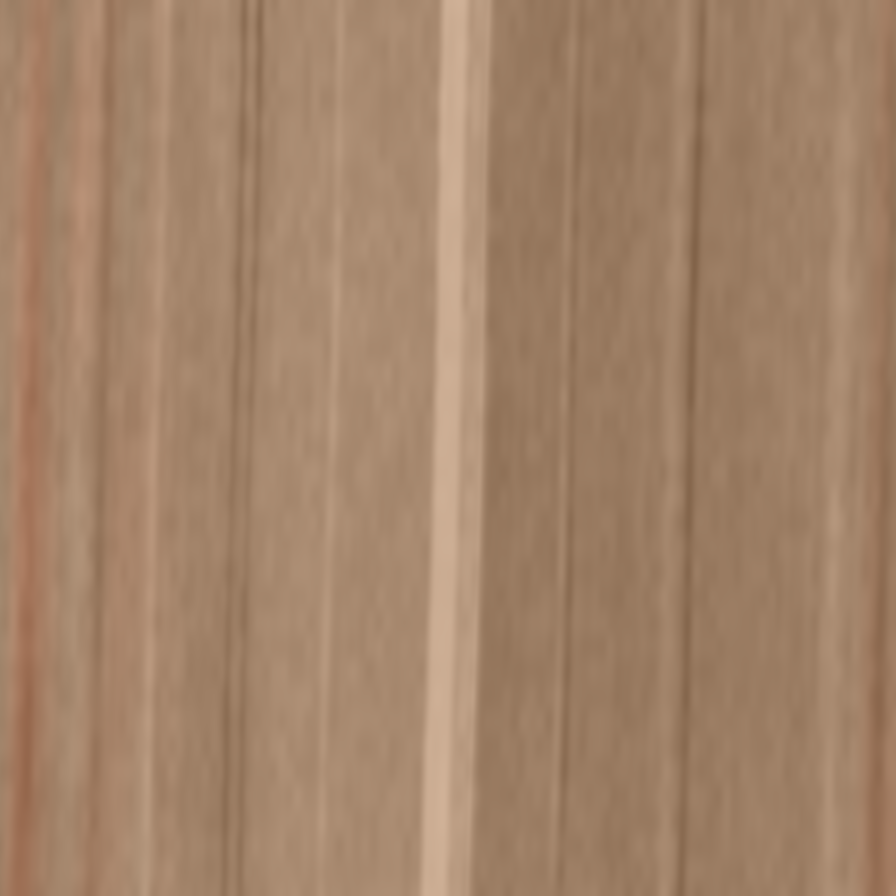
A three.js fragment shader for this texture:

```glsl
#define WOOD_MID vec3(0.622, 0.502, 0.400)
#define RED_TINT vec3(0.030, -0.014, -0.016)
#define LEAN 0.024
#define STREAK_LEFT 0.100
#define STREAK_RIGHT 0.046
#define FLECK_DEPTH 0.034
#define PALE_BAND 0.080
#define PALE_SHOULDER 0.055

varying vec2 vUv;

float hash(vec2 cell) {
  return fract(sin(dot(cell, vec2(127.1, 311.7))) * 43758.55);
}

// Smooth value noise, centred on zero
float noise(vec2 p) {
  vec2 cell = floor(p);
  vec2 f = fract(p);
  f = f * f * (3.0 - 2.0 * f);
  float low = mix(hash(cell), hash(cell + vec2(1.0, 0.0)), f.x);
  float high = mix(hash(cell + vec2(0.0, 1.0)), hash(cell + vec2(1.0, 1.0)), f.x);
  return mix(low, high, f.y) - 0.5;
}

// Long streaks: fine across the grain, slow along it
float grainStreaks(vec2 p) {
  float sum = 0.0;
  float weight = 0.42;
  float frequency = 27.0;
  for (int i = 0; i < 3; i++) {
    sum += weight * noise(vec2(p.x * frequency, p.y * 1.6 + frequency));
    frequency *= 2.03;
    weight *= 0.86;
  }
  return sum;
}

// Soft vertical line
float vein(float x, float center, float halfWidth) {
  float d = (x - center) / halfWidth;
  return exp(-d * d);
}

// Soft-edged vertical band
float band(float x, float left, float right, float blur) {
  return smoothstep(left - blur, left + blur, x)
       * (1.0 - smoothstep(right - blur, right + blur, x));
}

// Broad light and dark zones across the board
float boardTone(float x) {
  float tone = mix(0.012, 0.038, smoothstep(0.24, 0.33, x));
  tone = mix(tone, -0.026, smoothstep(0.525, 0.55, x));
  return tone + 0.028 * smoothstep(0.66, 0.95, x);
}

// Distinct veins, pale ones positive and dark ones negative
float veinTone(vec2 p) {
  float fade = 0.85 + 0.6 * noise(vec2(p.x * 30.0, p.y * 5.0));
  float pale = 0.055 * vein(p.x, 0.085, 0.014)
             + 0.080 * vein(p.x, 0.173, 0.008)
             + 0.050 * vein(p.x, 0.370, 0.006)
             + 0.045 * vein(p.x, 0.628, 0.005)
             + 0.050 * vein(p.x, 0.750, 0.009)
             + 0.050 * vein(p.x, 0.935, 0.010);
  float dark = 0.065 * vein(p.x, 0.037, 0.015)
             + 0.055 * vein(p.x, 0.112, 0.007)
             + 0.075 * vein(p.x, 0.261, 0.005)
             + 0.075 * vein(p.x, 0.279, 0.005)
             + 0.050 * vein(p.x, 0.638, 0.005)
             + 0.085 * vein(p.x, 0.771, 0.006)
             + 0.075 * vein(p.x, 0.988, 0.012);
  return (pale - dark) * fade;
}

void main() {
  // Lean and gentle wander of the grain
  vec2 p = vUv;
  p.x -= LEAN * (p.y - 0.5) + 0.0015 * sin(p.y * 7.0 + p.x * 9.0);

  // Zones, streaks and veins
  float calm = band(p.x, 0.30, 0.48, 0.03);
  float streakDepth = mix(STREAK_LEFT, STREAK_RIGHT, smoothstep(0.22, 0.32, p.x));
  streakDepth *= 1.0 - 0.35 * calm;
  streakDepth += 0.035 * smoothstep(0.86, 0.96, p.x);
  float tone = boardTone(p.x) + veinTone(p);
  tone += streakDepth * grainStreaks(p);

  // Pale central band with a softer shoulder
  float palePart = band(p.x, 0.484, 0.512, 0.006);
  float shoulder = band(p.x, 0.482, 0.539, 0.006);
  tone += PALE_BAND * palePart + PALE_SHOULDER * shoulder;
  tone += 0.025 * vein(p.x, 0.535, 0.003);

  // Short pores and broad mottling
  float flecks = noise(p * vec2(105.0, 36.0)) + 0.6 * noise(p * vec2(62.0, 19.0) + 40.0);
  tone += FLECK_DEPTH * flecks * (1.0 - 0.5 * palePart);
  tone += 0.020 * noise(p * vec2(6.0, 3.0) + 9.0);

  // Reddish warmth, strongest at the outer edges
  float edges = 1.0 - smoothstep(0.02, 0.30, p.x) + smoothstep(0.955, 0.985, p.x);
  float warmth = 0.25 * edges + 1.3 * edges * noise(vec2(p.x * 36.0, p.y * 2.5 + 70.0));
  warmth += 0.7 * vein(p.x, 0.037, 0.018);

  gl_FragColor = vec4(WOOD_MID + tone + RED_TINT * warmth, 1.0);
}
```
